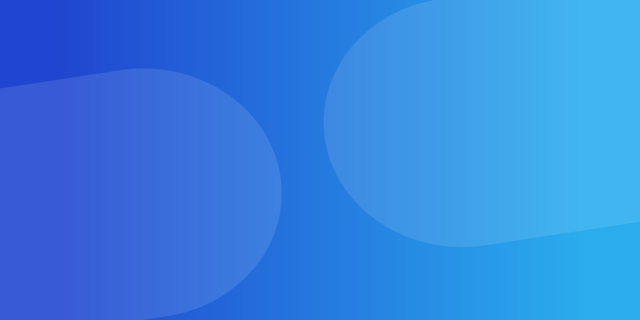
This background is drawn by a Shadertoy shader. Its source:

```glsl
// Two translucent slanted capsules facing each other over a blue horizontal gradient.

const vec3 DEEP_BLUE = vec3(0.125, 0.272, 0.815);
const vec3 SKY_BLUE = vec3(0.165, 0.675, 0.930);
const float VEIL_OPACITY = 0.11;
const float CAP_RADIUS = 0.390;
const float CAP_SQUEEZE = 0.902;   // horizontal scale that makes the caps circular
const vec2 SLANT = vec2(1.0, 0.152);

// Signed distance to a capsule that starts at origin and runs on without end.
float openCapsule(vec2 p, vec2 origin, vec2 direction, float radius) {
    vec2 squeeze = vec2(CAP_SQUEEZE, 1.0);
    vec2 offset = (p - origin) * squeeze;
    vec2 axis = normalize(direction * squeeze);
    return length(offset - axis * max(dot(offset, axis), 0.0)) - radius;
}

// Antialiased coverage of a shape from its signed distance.
float coverage(float dist, float pixel) {
    return 1.0 - smoothstep(-0.75 * pixel, 0.75 * pixel, dist);
}

// Lay a thin white veil over a colour.
vec3 addVeil(vec3 color, float mask, float opacity) {
    return mix(color, vec3(1.0), mask * opacity);
}

void mainImage(out vec4 fragColor, in vec2 fragCoord) {
    // Canvas units: x runs from 0 to 2, y from 0 to 1
    vec2 p = fragCoord / iResolution.xy * vec2(2.0, 1.0);
    float pixel = 1.0 / iResolution.y;

    // Background gradient with flat ends
    float blend = clamp((p.x - 0.18) / (1.82 - 0.18), 0.0, 1.0);
    vec3 color = mix(DEEP_BLUE, SKY_BLUE, blend);

    // Left and right capsules, leaving the canvas on opposite sides
    float leftShape = openCapsule(p, vec2(0.448, 0.396), -SLANT, CAP_RADIUS);
    float rightShape = openCapsule(p, vec2(1.444, 0.618), SLANT, CAP_RADIUS);
    color = addVeil(color, coverage(leftShape, pixel), VEIL_OPACITY);
    color = addVeil(color, coverage(rightShape, pixel), VEIL_OPACITY);

    fragColor = vec4(color, 1.0);
}
```
